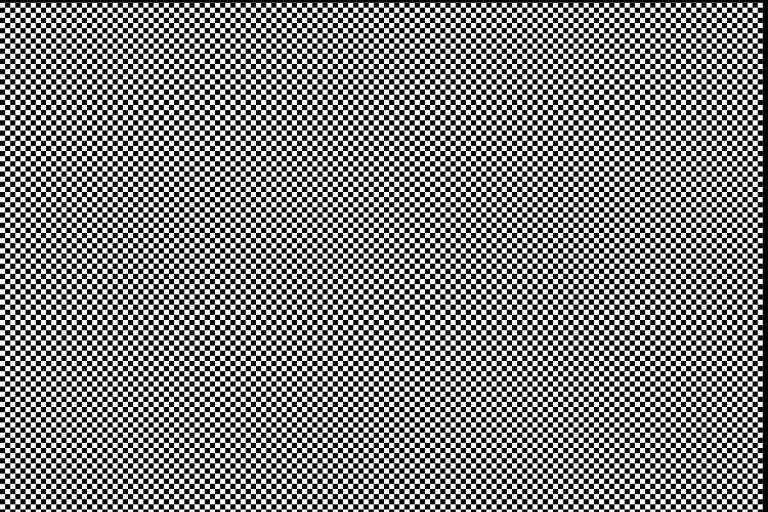
Reproduce this pattern procedurally as a Shadertoy shader.

```glsl
// A fine black and white checkerboard, 149 square cells across, with a black
// strip along the right and top edges. Each axis is a square wave averaged
// exactly over one pixel, and the product of both axes gives the checks.

const float CELLS_PER_WIDTH = 150.0;  // canvas width in cells, strip included
const float CHECK_COLUMNS = 149.0;    // the last column stays black
const float TOP_STRIP = 0.5;          // height of the top strip in cells
const vec3 INK = vec3(0.01);
const vec3 PAPER = vec3(0.99);

// Integral of a wave that is +1 on even cells and -1 on odd cells
vec2 squareWaveIntegral(vec2 p) {
    return 1.0 - abs(mod(p, 2.0) - 1.0);
}

// Checkerboard averaged over a square footprint: 1 is paper, 0 is ink
float checker(vec2 p, float footprint) {
    float halfWidth = 0.5 * footprint;
    vec2 wave = (squareWaveIntegral(p + halfWidth)
               - squareWaveIntegral(p - halfWidth)) / footprint;
    return 0.5 + 0.5 * wave.x * wave.y;
}

// Share of the footprint on the positive side of an edge
float edgeCoverage(float distanceInside, float footprint) {
    return clamp(distanceInside / footprint + 0.5, 0.0, 1.0);
}

void mainImage(out vec4 fragColor, in vec2 fragCoord) {
    // Cell units, measured from the left and down from the top strip
    float pixel = CELLS_PER_WIDTH / iResolution.x;
    vec2 cell = vec2(fragCoord.x, iResolution.y - fragCoord.y) * pixel;
    cell.y -= TOP_STRIP;

    // Checks, cut off by the black strips
    float paper = checker(cell, pixel);
    paper *= edgeCoverage(CHECK_COLUMNS - cell.x, pixel);
    paper *= edgeCoverage(cell.y, pixel);

    fragColor = vec4(mix(INK, PAPER, paper), 1.0);
}
```
